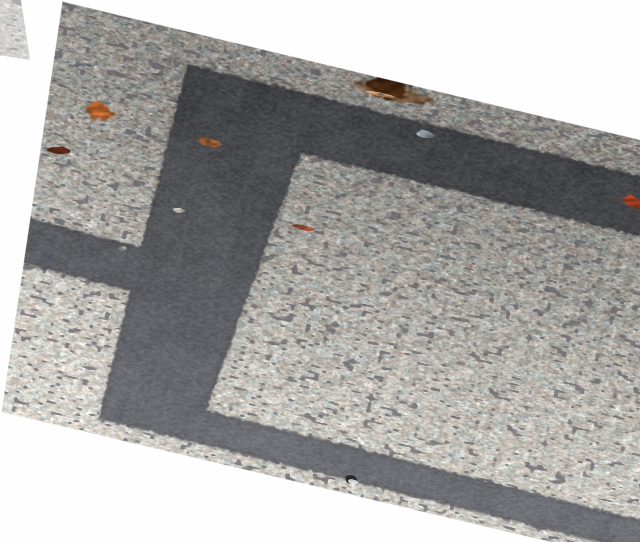
Write a Shadertoy shader that draws this texture.

```glsl
// Tilted slab of speckled stone paving with dark inlaid bands and fallen leaves.

float hash(vec2 p) {
    return fract(sin(dot(p, vec2(127.1, 311.7))) * 43758.5453);
}

float noise(vec2 p) {
    vec2 i = floor(p), f = fract(p);
    f = f * f * (3.0 - 2.0 * f);
    return mix(mix(hash(i), hash(i + vec2(1, 0)), f.x),
               mix(hash(i + vec2(0, 1)), hash(i + vec2(1, 1)), f.x), f.y);
}

mat2 rotation(float a) {
    float c = cos(a), s = sin(a);
    return mat2(c, -s, s, c);
}

// Signed distance to the line a-b, positive on its right-hand side
float side(vec2 p, vec2 a, vec2 b) {
    vec2 d = normalize(b - a);
    return d.x * (p.y - a.y) - d.y * (p.x - a.x);
}

// Positive inside a convex quad given from the top left, clockwise
float quad(vec2 p, vec2 tl, vec2 tr, vec2 br, vec2 bl) {
    return min(min(side(p, tl, tr), side(p, tr, br)),
               min(side(p, br, bl), side(p, bl, tl)));
}

float cover(float d, float aa) {
    return smoothstep(-aa, aa, d);
}

// Pale aggregate with elongated dark chips and light grains
vec3 aggregate(vec2 p, float light) {
    vec2 g = rotation(0.22) * p;
    float grain = noise(g * vec2(20, 36)) - 0.5;
    float fine = noise(g * vec2(38, 60) + 17.0) - 0.5;
    float chips = smoothstep(0.69, 0.88, noise(g * vec2(13, 26) + 41.0));
    float glints = smoothstep(0.72, 0.95, noise(g * vec2(17, 32) + 83.0));
    float tint = noise(g * vec2(15, 28) + 7.0) - 0.5;
    vec3 col = vec3(1.0, 0.985, 0.95) * light;
    col += 0.19 * grain + 0.16 * fine + 0.11 * glints;
    col += tint * vec3(0.05, -0.02, -0.05);
    return mix(col, vec3(0.29, 0.28, 0.31) + 0.15 * light, chips * 0.75);
}

// Smooth dark stone with faint mottling
vec3 darkStone(vec2 p, float light) {
    vec2 g = rotation(0.22) * p;
    float mottle = noise(g * 4.0) - 0.5;
    float grain = noise(g * vec2(22, 38)) + noise(g * vec2(40, 62)) - 1.0;
    return vec3(0.97, 0.99, 1.04) * light + 0.04 * mottle + 0.06 * grain;
}

// Soft-edged ragged ellipse laid over the ground
void litter(inout vec3 col, vec2 p, vec2 centre, vec2 size, float angle, vec3 tone) {
    vec2 q = rotation(angle) * (p - centre) / size;
    float r = length(q) + 0.5 * (noise(p * 16.0) - 0.5);
    float shade = 0.65 + 0.7 * noise(p * vec2(14, 30));
    col = mix(col, tone * shade, 1.0 - smoothstep(0.75, 1.1, r));
}

void mainImage(out vec4 fragColor, in vec2 fragCoord) {
    // Canvas is 6.5 units high, y pointing down
    float unit = 6.5 / iResolution.y;
    vec2 p = vec2(fragCoord.x, iResolution.y - fragCoord.y) * unit;
    float aa = 0.8 * unit;

    // Regions
    float slab = quad(p, vec2(0.75, 0.02), vec2(8, 1.757), vec2(8, 6.83), vec2(0.02, 4.94));
    float frame = quad(p, vec2(2.25, 0.77), vec2(8, 2.2), vec2(8, 6.7), vec2(1.18, 5.02));
    float panel = quad(p, vec2(3.6, 1.83), vec2(8, 2.91), vec2(8, 6.32), vec2(2.47, 4.92));
    float spur = quad(p, vec2(0.1, 2.55), vec2(2.0, 3.045), vec2(2.0, 3.6), vec2(0.1, 3.11));
    float scrap = quad(p, vec2(-1, -1), vec2(0.1, -1), vec2(0.36, 0.72), vec2(-1, 0.5));
    float ragged = 0.03 * (noise(p * 22.0) - 0.5);
    float dark = max(min(frame, -panel), spur) + ragged;

    // Lighting falls off towards the top, along the tilted slab
    float depth = clamp((p.y - 0.24 * p.x) / 4.9, 0.0, 1.0);
    float paleLight = mix(0.55, 0.80, smoothstep(0.0, 1.0, depth));
    paleLight += 0.04 * (1.0 - smoothstep(0.5, 2.5, p.x));
    float darkLight = mix(0.25, 0.45, depth);

    // Stone surfaces with a thin shadow along the joint
    vec3 stone = aggregate(p, paleLight);
    stone = mix(stone, darkStone(p, darkLight), cover(dark, aa + 0.012));
    stone *= 1.0 - 0.16 * exp(-abs(dark) * 45.0);

    // Leaves: one large clump, then small scattered ones
    litter(stone, p, vec2(4.72, 1.12), vec2(0.48, 0.10), 0.2, vec3(0.42, 0.32, 0.22));
    litter(stone, p, vec2(4.66, 1.05), vec2(0.30, 0.13), 0.15, vec3(0.24, 0.14, 0.06));
    litter(stone, p, vec2(4.55, 1.13), vec2(0.22, 0.025), 0.2, vec3(0.72, 0.52, 0.38));
    litter(stone, p, vec2(1.18, 1.33), vec2(0.18, 0.11), 0.1, vec3(0.68, 0.37, 0.17));
    litter(stone, p, vec2(0.70, 1.80), vec2(0.15, 0.05), 0.1, vec3(0.32, 0.15, 0.10));
    litter(stone, p, vec2(2.52, 1.71), vec2(0.15, 0.05), 0.25, vec3(0.52, 0.32, 0.20));
    litter(stone, p, vec2(3.64, 2.73), vec2(0.14, 0.03), 0.2, vec3(0.55, 0.29, 0.20));
    litter(stone, p, vec2(7.59, 2.42), vec2(0.15, 0.07), 0.3, vec3(0.62, 0.24, 0.13));

    // Pale crumbs and one pebble with its shadow
    litter(stone, p, vec2(5.10, 1.61), vec2(0.12, 0.045), 0.25, vec3(0.50, 0.53, 0.55));
    litter(stone, p, vec2(2.15, 2.52), vec2(0.08, 0.03), 0.1, vec3(0.66, 0.64, 0.60));
    litter(stone, p, vec2(1.47, 2.98), vec2(0.06, 0.03), 0.1, vec3(0.68));
    litter(stone, p, vec2(4.21, 5.75), vec2(0.08, 0.05), 0.2, vec3(0.16));
    litter(stone, p, vec2(4.24, 5.78), vec2(0.06, 0.03), 0.2, vec3(0.92));

    // Compose over white, with the pale scrap in the corner
    vec3 col = vec3(0.995);
    col = mix(col, aggregate(p, 0.80) * 0.5 + 0.42, cover(scrap, aa));
    col = mix(col, stone, cover(slab, aa));
    fragColor = vec4(clamp(col, 0.0, 1.0), 1.0);
}
```
